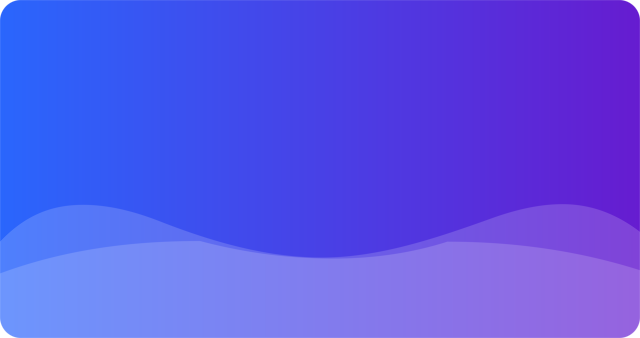
Give the GLSL for this background, as a Shadertoy shader.

```glsl
// A rounded card with a blue-to-violet horizontal gradient and two translucent
// white waves along its foot. Each wave crest is a piecewise cubic Hermite
// curve; the card outline is a rounded-box distance function.

const vec3 BLUE = vec3(0.165, 0.400, 0.990);
const vec3 VIOLET = vec3(0.400, 0.110, 0.815);
const vec3 WHITE = vec3(1.0);
const float WAVE_OPACITY = 0.17;
const float CORNER_RADIUS = 0.062;   // in canvas heights

// Crest knots: x, height, slope arriving, slope leaving.
const vec4 BACK_WAVE[7] = vec4[7](
    vec4(0.000, 0.285,  2.00,  2.00),
    vec4(0.130, 0.394,  0.00,  0.00),
    vec4(0.250, 0.345, -0.74, -0.74),
    vec4(0.503, 0.238,  0.00,  0.00),
    vec4(0.768, 0.354,  0.68,  0.68),
    vec4(0.879, 0.396,  0.00,  0.00),
    vec4(1.000, 0.314, -1.45, -1.45));

const vec4 FRONT_WAVE[5] = vec4[5](
    vec4(0.000, 0.191,  0.70,  0.70),
    vec4(0.3125, 0.287, 0.00, -0.50),
    vec4(0.520, 0.235,  0.00,  0.00),
    vec4(0.699, 0.285,  0.60,  0.00),
    vec4(1.000, 0.2005, -0.60, -0.60));

// Cubic Hermite curve between two knots.
float hermite(float x, vec4 a, vec4 b) {
    float span = b.x - a.x;
    float t = clamp((x - a.x) / span, 0.0, 1.0);
    float s = 1.0 - t;
    return mix(a.y, b.y, t * t * (3.0 - 2.0 * t))
         + span * t * s * (a.w * s - b.z * t);
}

float backCrest(float x) {
    float height = BACK_WAVE[0].y;
    for (int i = 0; i < 6; i++)
        if (x >= BACK_WAVE[i].x) height = hermite(x, BACK_WAVE[i], BACK_WAVE[i + 1]);
    return height;
}

float frontCrest(float x) {
    float height = FRONT_WAVE[0].y;
    for (int i = 0; i < 4; i++)
        if (x >= FRONT_WAVE[i].x) height = hermite(x, FRONT_WAVE[i], FRONT_WAVE[i + 1]);
    return height;
}

float roundedBox(vec2 p, vec2 halfSize, float radius) {
    vec2 q = abs(p) - halfSize + radius;
    return length(max(q, 0.0)) + min(max(q.x, q.y), 0.0) - radius;
}

// Antialiased coverage of the region where the distance is negative.
float coverage(float dist, float pixel) {
    return 1.0 - smoothstep(-0.75 * pixel, 0.75 * pixel, dist);
}

void mainImage(out vec4 fragColor, in vec2 fragCoord) {
    vec2 uv = fragCoord / iResolution.xy;
    float aspect = iResolution.x / iResolution.y;
    float pixel = 1.0 / iResolution.y;

    // Horizontal gradient
    vec3 color = mix(BLUE, VIOLET, uv.x);

    // Translucent waves, back then front
    color = mix(color, WHITE, WAVE_OPACITY * coverage(uv.y - backCrest(uv.x), pixel));
    color = mix(color, WHITE, WAVE_OPACITY * coverage(uv.y - frontCrest(uv.x), pixel));

    // Rounded corners
    vec2 halfSize = 0.5 * vec2(aspect, 1.0);
    float card = roundedBox(uv * vec2(aspect, 1.0) - halfSize, halfSize, CORNER_RADIUS);
    color = mix(WHITE, color, coverage(card, pixel));

    fragColor = vec4(color, 1.0);
}
```
